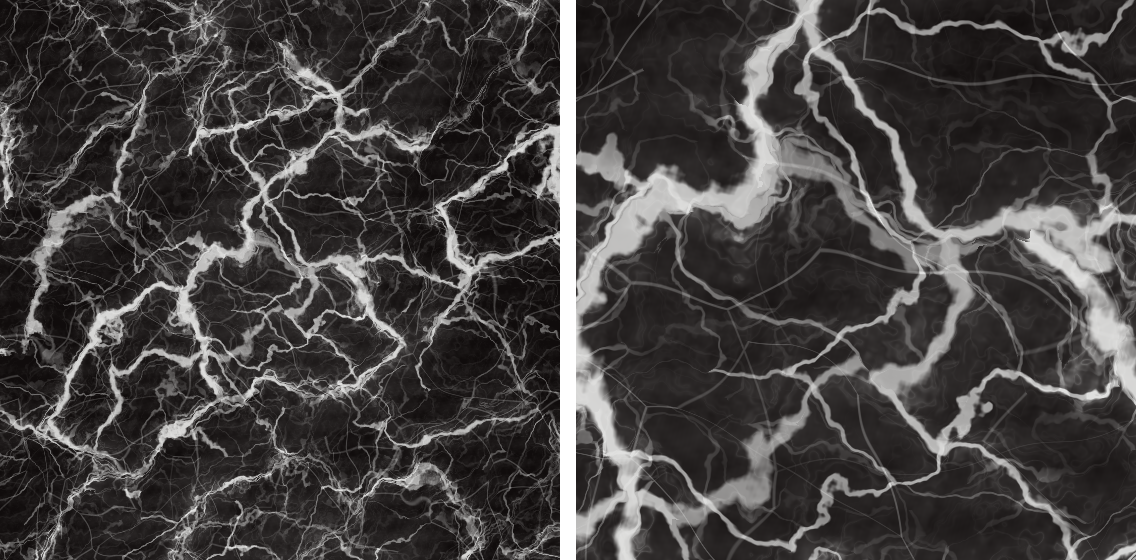
Left, the full canvas; right, a detail of the centre.
Give the GLSL for this texture, as a WebGL 1 fragment shader.

```glsl
precision highp float;
// Black marble crossed by frayed white veins, lacy cracks and faint hairlines.

uniform vec2 u_resolution;

#define FLOW_ANGLE 0.66
#define VEIN_SCALE 5.0
#define VEIN_WIDTH 0.042
#define CRACK_SCALE 10.0
#define LACE_SCALE 27.0
#define HAIR_SCALE 6.5
#define WARP 0.048
#define JAG 0.011
#define GLOW 0.15
#define SMOKE 0.1
#define STONE vec3(0.062, 0.047, 0.046)
#define CALCITE vec3(0.88, 0.88, 0.875)

float hash(vec2 p) {
  return fract(sin(dot(p, vec2(127.1, 311.7))) * 43758.5);
}

vec2 cellPoint(vec2 id) {
  return id + 0.1 + 0.8 * vec2(hash(id), hash(id + 57.3));
}

mat2 rotation(float a) {
  float c = cos(a), s = sin(a);
  return mat2(c, -s, s, c);
}

// Layered sines, each octave turned and bent by the ones before it.
vec2 turbulence(vec2 p) {
  vec2 sum = vec2(0.0);
  float amp = 0.5;
  mat2 turn = rotation(1.1);
  for (int i = 0; i < 5; i++) {
    sum += amp * sin(p.yx + 2.2 * sum.yx + float(i) * 1.7);
    p = turn * p * 1.83 + 3.1;
    amp *= 0.56;
  }
  return sum;
}

// Thin bright threads where the turbulence crosses zero.
float threads(vec2 p) {
  vec2 t = 1.0 - min(abs(turbulence(p)), 1.0);
  return pow(max(t.x, t.y), 9.0);
}

// Cell borders of uneven strength: x is the sharp line, y the haze around it.
vec2 veinNet(vec2 p, float width, float soft) {
  vec2 base = floor(p), home = base, homePoint = p;
  float nearest = 9.0;
  for (int j = -1; j <= 1; j++) {
    for (int i = -1; i <= 1; i++) {
      vec2 id = base + vec2(float(i), float(j));
      vec2 site = cellPoint(id);
      float d = distance(p, site);
      if (d < nearest) { nearest = d; home = id; homePoint = site; }
    }
  }
  vec2 net = vec2(0.0);
  for (int j = -2; j <= 2; j++) {
    for (int i = -2; i <= 2; i++) {
      if (i == 0 && j == 0) continue;
      vec2 id = home + vec2(float(i), float(j));
      vec2 site = cellPoint(id);
      float d = dot(0.5 * (site + homePoint) - p, normalize(site - homePoint));
      float strength = smoothstep(0.05, 0.75, hash(home + id + 0.37));
      float w = width * strength;
      float line = 1.0 - smoothstep(0.4 * w, w + soft, d);
      net = max(net, strength * vec2(line, exp(-7.0 * max(d, 0.0))));
    }
  }
  return net;
}

void main() {
  vec2 uv = gl_FragCoord.xy / u_resolution.y;
  float pixel = 1.0 / u_resolution.y;
  vec2 wide = turbulence(uv * 9.0 + 2.0);
  vec2 jag = turbulence(uv * 62.0);
  vec2 grit = turbulence(uv * 190.0);
  vec2 patches = turbulence(uv * 6.0 + 11.0);
  mat2 flow = rotation(FLOW_ANGLE);
  mat2 across = rotation(-0.75);
  vec2 grow = vec2(0.78, 1.25);
  vec2 torn = uv + WARP * wide + JAG * jag + 0.0025 * grit;
  vec2 bent = (flow * torn) * grow;
  vec2 crossed = (across * torn) * grow;

  // Main veins: three strands that part and rejoin, then a crossing set
  float swell = 0.25 + 0.85 * smoothstep(-0.5, 0.7, patches.x + 0.45 * jag.y);
  float vein = 0.0;
  float haze = 0.0;
  for (int i = 0; i < 3; i++) {
    float k = float(i);
    vec2 stray = turbulence(uv * 30.0 + 7.0 * k) * 0.013 * k;
    vec2 strand = veinNet((bent + stray) * VEIN_SCALE + 3.0,
                          VEIN_WIDTH * swell / (1.0 + 1.3 * k), pixel * VEIN_SCALE);
    vein = max(vein, strand.x * (1.0 - 0.15 * k));
    haze = max(haze, strand.y);
  }
  vec2 crossing = veinNet(crossed * VEIN_SCALE * 0.75 + 8.0,
                          0.5 * VEIN_WIDTH * swell, pixel * VEIN_SCALE * 0.75);
  vein = max(vein, 0.85 * crossing.x);
  haze = max(haze, 0.8 * crossing.y);
  vein *= 0.5 + 0.5 * smoothstep(-0.6, 0.3, patches.x + 0.6 * jag.x + 0.5 * grit.x);

  // Side cracks, and a fine lace gathered round the veins
  float crackMask = smoothstep(-0.6, 0.5, patches.y + 0.4 * jag.x);
  float crack = veinNet(bent * CRACK_SCALE + 17.0, 0.024, pixel * CRACK_SCALE).x;
  float branch = veinNet(crossed * CRACK_SCALE * 1.3 + 5.0, 0.018, pixel * CRACK_SCALE * 1.3).x;
  vec2 laceSpot = bent + 0.011 * turbulence(uv * 45.0 + 5.0);
  float lace = veinNet(laceSpot * LACE_SCALE, 0.05, pixel * LACE_SCALE).x;

  // Long hairlines in two directions
  vec2 calm = uv + 0.045 * wide;
  float hair = veinNet((flow * calm) * grow * HAIR_SCALE + 29.0, 0.004, pixel * HAIR_SCALE).x;
  hair = max(hair, veinNet((across * calm) * grow * HAIR_SCALE * 1.5 + 41.0,
                           0.004, pixel * HAIR_SCALE * 1.5).x);

  // Brushed smoke, loose fibres and grain in the dark stone
  vec2 along = flow * (uv + 0.03 * wide);
  vec2 brushed = turbulence(along * vec2(9.0, 38.0));
  float fibres = threads(along * vec2(32.0, 75.0) + 2.0 * jag);
  float smoke = SMOKE * smoothstep(-0.7, 0.9, patches.y + 0.45 * brushed.x);

  float tone = smoke + 0.03 * grit.x + 0.02 * grit.y * jag.y;
  tone += GLOW * haze * haze * (0.7 + 0.5 * brushed.y + 0.5 * jag.x + 0.5 * grit.y);
  tone += fibres * (0.025 + 0.3 * haze * haze);
  tone += 0.24 * hair;
  tone += crack * (0.12 + 0.5 * crackMask);
  tone += branch * (0.4 - 0.3 * crackMask);
  tone += lace * (0.05 + 0.55 * haze * haze);
  tone = mix(clamp(tone, 0.0, 1.0), 1.0, 0.93 * vein);
  gl_FragColor = vec4(mix(STONE, CALCITE, tone), 1.0);
}
```
